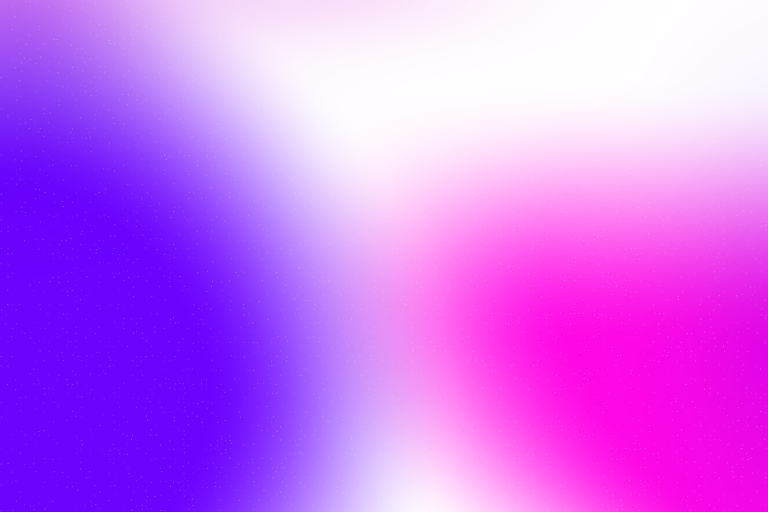
Reproduce this background procedurally as a WebGL 2 fragment shader.

```glsl
#version 300 es
precision highp float;
// Soft violet and magenta washes over white, dusted with pale specks.
// Each wash is a smooth coverage field that tints the paper by multiplication;
// the specks are cellular noise with one jittered dot per cell.

uniform vec2 u_resolution;
out vec4 outColor;

// Layout space: x runs 0..1.5, y runs 0..1, origin at the lower left
const vec2 LAYOUT = vec2(1.5, 1.0);

const vec3 VIOLET = vec3(0.42, 0.01, 1.0);
const vec3 MAGENTA = vec3(1.0, 0.03, 0.90);
const vec3 ORCHID = vec3(0.82, 0.50, 0.95);
const vec3 BLUSH = vec3(0.98, 0.88, 0.98);

// Violet disc, slightly pinched on its diagonals
const vec2 DISC_CENTER = vec2(0.0, 0.229);
const float DISC_POWER = 1.8;
const float DISC_INNER = 0.391;
const float DISC_OUTER = 0.908;

// Magenta wash: a fading top and a parabolic left flank
const float WASH_FULL_Y = 0.316;
const float WASH_CLEAR_Y = 0.844;
const vec2 FLANK_TIP = vec2(0.80, 0.492);
const float FLANK_BEND = 1.18;
const float FLANK_SOFTNESS = 0.303;

// Small glows
const vec2 CORNER_CENTER = vec2(0.0, 1.0);
const vec2 CORNER_RADII = vec2(0.34, 0.29);
const vec2 RIM_CENTER = vec2(1.5625, 0.355);
const vec2 RIM_RADII = vec2(0.215, 0.37);
const float RIM_STRENGTH = 0.22;
const vec2 BLUSH_CENTER = vec2(0.645, 1.02);
const vec2 BLUSH_RADII = vec2(0.30, 0.10);

// Specks
const float SPECK_CELLS = 110.0;
const float SPECK_CHANCE = 0.32;
const float SPECK_RADIUS = 0.0012;
const float SPECK_STRENGTH = 0.24;

vec3 hash3(vec2 cell) {
    vec3 q = fract(vec3(cell.xyx) * vec3(0.1031, 0.1030, 0.0973));
    q += dot(q, q.yxz + 33.33);
    return fract((q.xxy + q.yzz) * q.zyx);
}

float glow(vec2 p, vec2 center, vec2 radii) {
    vec2 d = (p - center) / radii;
    return exp(-dot(d, d));
}

vec3 tint(vec3 base, vec3 ink, float coverage) {
    return base * mix(vec3(1.0), ink, coverage);
}

float violetCoverage(vec2 p) {
    vec2 d = pow(abs(p - DISC_CENTER), vec2(DISC_POWER));
    float radius = pow(d.x + d.y, 1.0 / DISC_POWER);
    return 1.0 - smoothstep(DISC_INNER, DISC_OUTER, radius);
}

float magentaCoverage(vec2 p) {
    float rise = p.y - FLANK_TIP.y;
    float flank = FLANK_TIP.x + FLANK_BEND * rise * rise;
    float side = smoothstep(flank - FLANK_SOFTNESS, flank + FLANK_SOFTNESS, p.x);
    return side * (1.0 - smoothstep(WASH_FULL_Y, WASH_CLEAR_Y, p.y));
}

float specks(vec2 p, float pixel) {
    vec2 cell = floor(p * SPECK_CELLS);
    vec3 rnd = hash3(cell);
    vec2 center = (cell + 0.25 + 0.5 * rnd.xy) / SPECK_CELLS;
    float dist = length(p - center);
    float dot1 = 1.0 - smoothstep(SPECK_RADIUS - 0.5 * pixel, SPECK_RADIUS + 0.5 * pixel, dist);
    float level = max(0.0, 1.0 - rnd.z / SPECK_CHANCE);
    return dot1 * level * SPECK_STRENGTH;
}

void main() {
    vec2 p = gl_FragCoord.xy / u_resolution * LAYOUT;
    float pixel = 1.0 / u_resolution.y;

    // Washes
    vec3 color = vec3(1.0, 0.995, 1.0);
    color = tint(color, VIOLET, violetCoverage(p));
    color = tint(color, MAGENTA, magentaCoverage(p));

    // Glows along the borders
    color = tint(color, ORCHID, glow(p, CORNER_CENTER, CORNER_RADII));
    color = tint(color, VIOLET, RIM_STRENGTH * glow(p, RIM_CENTER, RIM_RADII));
    color = tint(color, BLUSH, glow(p, BLUSH_CENTER, BLUSH_RADII));

    // Pale dust
    color = mix(color, vec3(1.0), specks(p, pixel));
    outColor = vec4(color, 1.0);
}
```
